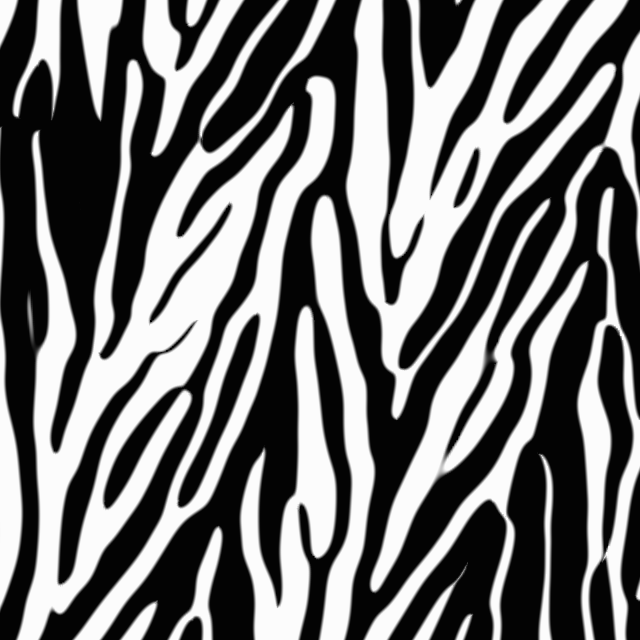
Reproduce this pattern procedurally as a Shadertoy shader.

```glsl
// Zebra hide: slender, forking black and white stripes with pointed ends.
// Many short oriented waves are summed; the phase of the sum gives the stripes
// and a random width carried by each wave makes them swell and taper.

#define STRIPES 14.0        // stripes per canvas height
#define STRIPE_SPREAD 0.2   // relative variation of stripe spacing
#define LEAN_MEAN 0.27      // mean tilt to the right, radians
#define LEAN_SWING 0.36     // slow change of tilt
#define LEAN_JITTER 0.16    // random change of tilt
#define CELL 0.17           // grid step of the scattered waves
#define WAVE_SIZE vec2(0.11, 0.34) // reach across and along a stripe
#define TAPER 0.4           // how early white stripes fade at forks
#define BLACK_BIAS 0.13     // larger means more black
#define BIAS_SWING 2.7      // variation of stripe thickness
#define WOBBLE 0.009        // waviness of the outlines
#define SOFTNESS 0.0034     // half width of the edge blend

const float PI = 3.14159;
const int WAVES_PER_CELL = 4;
const vec3 BLACK = vec3(0.01);
const vec3 WHITE = vec3(0.99);

vec3 hash3(vec3 p) {
    p = fract(p * vec3(0.1031, 0.1030, 0.0973));
    p += dot(p, p.yxz + 33.33);
    return fract((p.xxy + p.yxx) * p.zyx);
}

// Smooth value noise, two independent channels in 0..1
vec2 noise2(vec2 p, float seed) {
    vec2 i = floor(p), f = p - i;
    f = f * f * f * (f * (f * 6.0 - 15.0) + 10.0);
    vec2 a = hash3(vec3(i, seed)).xy;
    vec2 b = hash3(vec3(i + vec2(1, 0), seed)).xy;
    vec2 c = hash3(vec3(i + vec2(0, 1), seed)).xy;
    vec2 d = hash3(vec3(i + vec2(1, 1), seed)).xy;
    return mix(mix(a, b, f.x), mix(c, d, f.x), f.y);
}

// Tilt of the stripes from the vertical
float leanAt(vec2 p) {
    float swing = cos(2.0 * PI * (2.1 * (p.x - 0.3) - 0.53 * (p.y - 0.55)));
    return LEAN_MEAN + LEAN_SWING * swing;
}

// Sum of scattered waves: complex value in xy, mean thickness offset in z
vec3 waveSum(vec2 p) {
    vec2 home = floor(p / CELL), sum = vec2(0.0);
    float thickness = 0.0, total = 0.02;
    for (int y = -2; y <= 2; y++)
    for (int x = -2; x <= 2; x++)
    for (int k = 0; k < WAVES_PER_CELL; k++) {
        vec2 cell = home + vec2(x, y);
        vec3 key = vec3(cell + 40.0, float(k) * 17.0 + 5.0);
        vec3 place = hash3(key);
        vec2 center = (cell + place.xy) * CELL;
        vec3 vary = hash3(key + 71.7) - 0.5;

        float lean = leanAt(center) + 2.0 * LEAN_JITTER * vary.x;
        vec2 along = vec2(sin(lean), cos(lean));
        vec2 across = vec2(along.y, -along.x);
        vec2 local = vec2(dot(p - center, across), dot(p - center, along));

        vec2 q = local / WAVE_SIZE;
        float weight = max(0.0, 1.0 - dot(q, q));
        weight *= weight * weight;
        float frequency = STRIPES * (1.0 + 2.0 * STRIPE_SPREAD * vary.y);
        float phase = 2.0 * PI * (frequency * local.x + place.z);
        sum += weight * vec2(cos(phase), sin(phase));
        thickness += weight * vary.z;
        total += weight;
    }
    return vec3(sum, thickness / total);
}

// Positive inside white stripes; the ridged profile gives sharp tips
float stripeField(vec2 p) {
    p += WOBBLE * (noise2(p * 13.0 + 20.0, 3.0) - 0.5);
    vec3 wave = waveSum(p);
    float strength = length(wave.xy);
    float ridge = 1.0 - 2.0 * abs(atan(wave.y, wave.x + 1e-6)) / PI;
    float fade = strength / sqrt(strength * strength + TAPER * TAPER);
    return ridge * fade - BLACK_BIAS - BIAS_SWING * wave.z;
}

void mainImage(out vec4 fragColor, in vec2 fragCoord) {
    vec2 p = fragCoord / iResolution.y;
    float field = stripeField(p);

    // Turn the field into a distance so every edge is equally sharp
    float slope = length(vec2(dFdx(field), dFdy(field))) * iResolution.y;
    float edgeDistance = field / max(slope, 22.0);
    float blend = max(SOFTNESS, 0.7 / iResolution.y);
    float white = smoothstep(-blend, blend, edgeDistance);

    fragColor = vec4(mix(BLACK, WHITE, white), 1.0);
}
```
